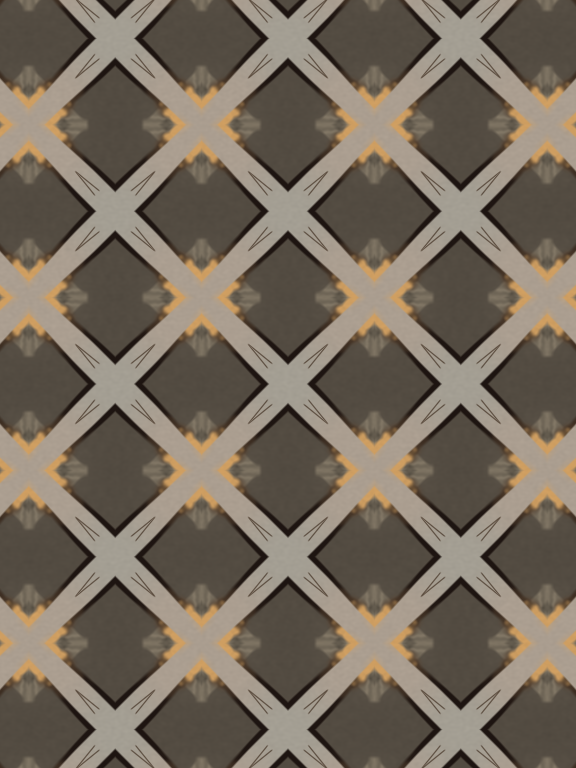
Give the GLSL for this pattern, as a WebGL 2 fragment shader.

```glsl
#version 300 es
precision highp float;

uniform vec2 u_resolution;
out vec4 fragColor;

const float CELL = 0.3;  // lattice period as a share of the canvas width

const vec3 TILE = vec3(0.33, 0.30, 0.26);
const vec3 BAND_COOL = vec3(0.64, 0.62, 0.575);
const vec3 BAND_WARM = vec3(0.67, 0.62, 0.565);
const vec3 PATCH = vec3(0.48, 0.44, 0.375);
const vec3 AMBER = vec3(0.81, 0.62, 0.38);
const vec3 BROWN = vec3(0.27, 0.205, 0.15);
const vec3 BLACK = vec3(0.115, 0.08, 0.065);

vec2 gradientAt(vec2 cell) {
    vec2 h = vec2(dot(cell, vec2(127.1, 311.7)), dot(cell, vec2(269.5, 183.3)));
    return 2.0 * fract(sin(h) * 43758.5) - 1.0;
}

float gradientNoise(vec2 p) {
    vec2 i = floor(p), f = fract(p);
    vec2 u = f * f * (3.0 - 2.0 * f);
    vec2 e = vec2(1.0, 0.0);
    float low = mix(dot(gradientAt(i), f), dot(gradientAt(i + e), f - e), u.x);
    float high = mix(dot(gradientAt(i + e.yx), f - e.yx),
                     dot(gradientAt(i + 1.0), f - 1.0), u.x);
    return mix(low, high, u.y);
}

// Coverage of the region where d < 0
float cover(float d, float soft) {
    return 1.0 - smoothstep(-soft, soft, d);
}

// Mirror the plane into one triangle: dark crossing at 0, amber crossing at 0.5
vec2 foldCell(vec2 p) {
    vec2 q = abs(fract(p + 0.5) - 0.5);
    return q.x < q.y ? q.yx : q;
}

// Frame colour runs from black through brown to amber along the band
vec3 frameColor(float along, float wear) {
    float s = along + 0.10 * wear;
    vec3 color = mix(BLACK, BROWN, smoothstep(0.38, 0.62, s));
    return mix(color, AMBER, smoothstep(0.62, 0.76, s));
}

// Bell-shaped patch: x is the sideways offset, y the distance from the crossing
float patchMask(vec2 c, float soft) {
    float halfWidth = mix(0.105, 0.03, smoothstep(0.22, 0.33, c.y));
    return cover(c.x - halfWidth, soft) * cover(c.y - 0.34, soft);
}

// Fanned streaks and a dark heart inside the patch
float patchShade(vec2 c, float wear) {
    float rays = cos(38.0 * c.x / (c.y + 0.02) + 3.0 * wear);
    float heart = cover(c.x + abs(c.y - 0.205) - 0.035, 0.02);
    return 1.0 + 0.07 * rays + 0.10 * wear - 0.22 * heart;
}

// Scratch that meets its mirror image at the outer tip
float scratchMask(float across, float along, float soft) {
    float t = clamp((0.46 - along) / 0.25, 0.0, 1.0);
    float ends = cover(abs(along - 0.335) - 0.125, 0.012);
    return ends * cover(abs(across - 0.026 * t) - 0.005, soft);
}

void main() {
    vec2 p = (gl_FragCoord.xy - 0.5 * u_resolution) / (CELL * u_resolution.x);
    float pixel = 1.0 / (CELL * u_resolution.x);
    float soft = max(0.010, 1.1 * pixel);

    vec2 q = foldCell(p);
    float across = q.x - q.y;
    float along = q.x + q.y;
    vec2 corner = vec2(0.5 - q.x, 0.5 - q.y);
    float wear = gradientNoise(q * 22.0 + 3.7);
    float grain = gradientNoise(p * vec2(38.0, 52.0));

    // Tile with faint mottling
    float warmth = smoothstep(0.45, 0.10, length(corner));
    vec3 color = TILE * (0.98 + 0.10 * warmth + 0.05 * wear);

    // Pale patch facing each amber corner
    vec3 patchColor = PATCH * patchShade(corner, wear);
    color = mix(color, patchColor, 0.88 * patchMask(corner, 0.014));

    // Frame: thick at both corners, thin and smudged between them
    float edge = mix(0.112, 0.092, smoothstep(0.3, 0.85, along));
    float thick = mix(0.046, 0.036, smoothstep(0.15, 0.5, along));
    thick += 0.022 * smoothstep(0.58, 0.72, along) + 0.018 * wear * smoothstep(0.5, 0.7, along);
    float smudge = smoothstep(0.56, 0.66, along) * smoothstep(0.82, 0.70, along);
    float outer = across - edge - thick;
    color = mix(color, BROWN * 1.25, 0.6 * smudge * cover(outer - 0.025, 0.025));
    float frameSoft = soft + 0.010 * smoothstep(0.3, 0.6, along);
    color = mix(color, frameColor(along, wear), cover(outer, frameSoft));

    // Crossing bands with a tint toward amber
    vec3 band = mix(BAND_COOL, BAND_WARM, smoothstep(0.1, 0.6, along));
    float glow = smoothstep(0.72, 0.95, along) * smoothstep(0.03, 0.10, across);
    band = mix(band, AMBER, 0.35 * glow) * (1.0 + 0.02 * wear);
    band = mix(band, BROWN, 0.75 * scratchMask(across, along, max(0.005, pixel)));
    color = mix(color, band, cover(across - edge, soft));

    fragColor = vec4(color * (1.0 + 0.035 * grain), 1.0);
}
```
